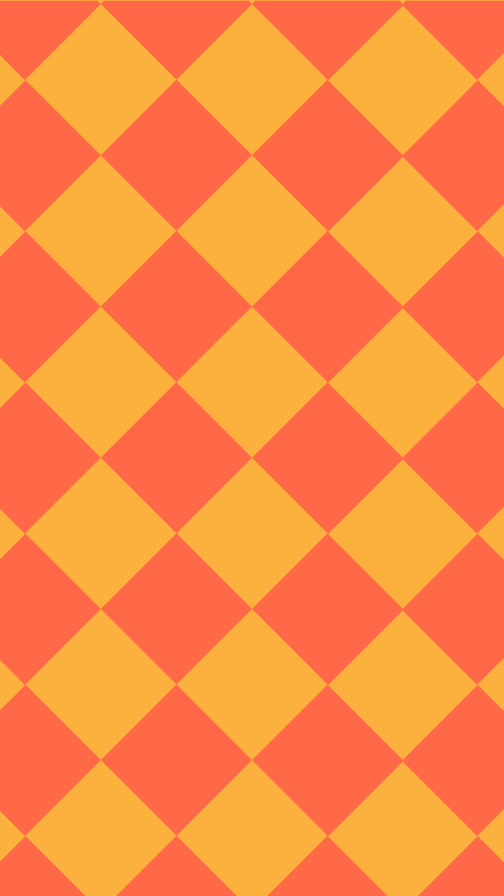
A Shadertoy shader for this pattern:

```glsl
// Harlequin check: amber diamonds touching corner to corner on a coral ground.
// Each column is a vertical repeat of a diamond distance function; neighbouring
// columns are joined by a minimum, with slight misregistration on the right and left.

const vec3 CORAL = vec3(1.00, 0.41, 0.28);
const vec3 AMBER = vec3(0.99, 0.69, 0.24);
const float PERIOD = 0.3;                // repeat, in canvas widths
const vec2 ORIGIN = vec2(0.5, 0.1197);   // centre of one diamond
const float HALF_DIAGONAL = 0.15;
const float RIGHT_INSET = 0.0018;        // shrink of the column right of centre
const float EDGE_SHIFT = 0.0030;         // leftward slip of the last column
const float COLUMN_DROP = 0.0015;        // downward slip of the outer columns
const float TOP_TRIM = 0.0014;           // thin amber strip along the top

float diamondDistance(vec2 p, float halfDiagonal) {
    return (abs(p.x) + abs(p.y) - halfDiagonal) * 0.70710678;
}

// Distance to one endless column of diamonds, numbered from the centre.
float columnDistance(vec2 p, float column) {
    float isRight = 1.0 - step(0.5, abs(column - 1.0));
    float isLast = step(1.5, column);
    float isFirst = step(column, -1.5);
    vec2 centre = vec2(column * PERIOD - isLast * EDGE_SHIFT - isRight * 0.5 * RIGHT_INSET,
                       -COLUMN_DROP * max(isRight, isFirst));
    vec2 q = p - centre;
    q.y -= PERIOD * round(q.y / PERIOD);
    return diamondDistance(q, HALF_DIAGONAL - isRight * RIGHT_INSET);
}

void mainImage(out vec4 fragColor, in vec2 fragCoord) {
    vec2 uv = fragCoord / iResolution.x;
    float pixel = 1.0 / iResolution.x;
    float top = iResolution.y / iResolution.x;
    vec2 p = uv - ORIGIN;

    // Join the nearest columns.
    float nearest = round(p.x / PERIOD);
    float d = 1.0;
    for (int i = -1; i <= 1; i++) {
        d = min(d, columnDistance(p, nearest + float(i)));
    }

    // Trim strip, then antialiased fill.
    d = min(d, top - TOP_TRIM - uv.y);
    float amber = clamp(0.5 - d / pixel, 0.0, 1.0);
    fragColor = vec4(mix(CORAL, AMBER, amber), 1.0);
}
```
